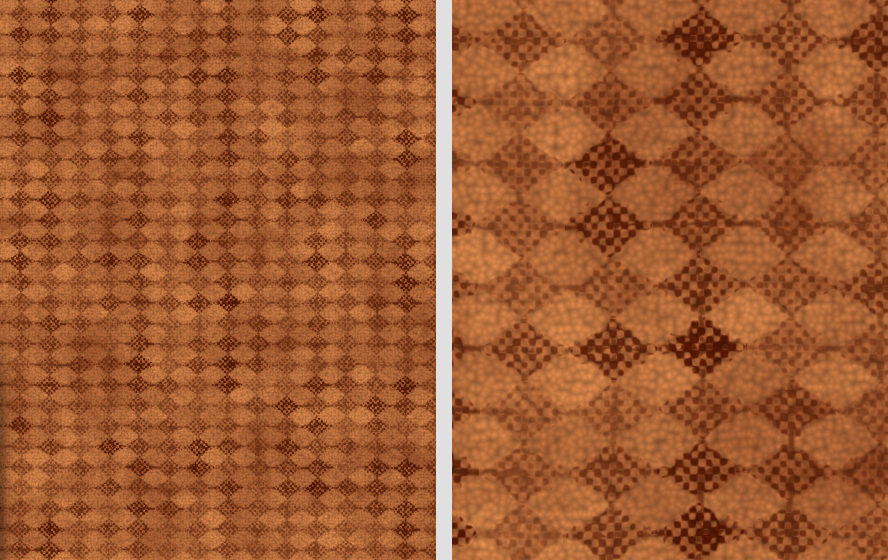
Left, the full canvas; right, a detail of the centre.
A Shadertoy shader for this pattern:

```glsl
// Worn copper cloth printed with rows of finely speckled dark diamonds.
#define REPEATS vec2(14.7, 27.2)
#define FIRST_CENTER vec2(0.69, 0.71)
#define DIAMOND_SIZE 0.49
#define DOTS_PER_CELL vec2(6.0, 4.0)
#define INK_STRENGTH 0.95
#define GRAIN_SCALE 230.0
#define THREAD_SCALE 170.0
#define INK vec3(0.31, 0.085, 0.01)
#define RUST vec3(0.52, 0.26, 0.125)
#define COPPER vec3(0.64, 0.37, 0.20)
#define GOLD vec3(0.75, 0.46, 0.255)

const float TAU = 6.2831853;

float hash(vec2 p) {
    vec3 h = fract(vec3(p.xyx) * 0.1031);
    h += dot(h, h.yzx + 33.33);
    return fract((h.x + h.y) * h.z);
}

// Distance to the nearest scattered point.
float cellular(vec2 p) {
    vec2 id = floor(p), f = fract(p);
    float nearest = 2.0;
    for (int y = -1; y <= 1; y++)
    for (int x = -1; x <= 1; x++) {
        vec2 o = vec2(x, y);
        vec2 site = o + vec2(hash(id + o + 7.0), hash(id + o + 71.0));
        nearest = min(nearest, length(site - f));
    }
    return nearest;
}

// Layered, turned and warped sines, roughly -1 to 1.
float clouds(vec2 p) {
    float sum = 0.0, amp = 0.5;
    for (int i = 0; i < 5; i++) {
        p = mat2(0.8, 0.6, -0.6, 0.8) * p * 1.6 + 2.3;
        p += 0.7 * sin(p.yx * 0.8 + float(i));
        sum += amp * sin(p.x) * cos(p.y);
        amp *= 0.75;
    }
    return sum;
}

// Staggered lattice of small dots filling each diamond.
float dotLattice(vec2 f, float wear) {
    vec2 a = f * DOTS_PER_CELL * TAU;
    float wave = cos(a.x) * cos(a.y);
    return smoothstep(-0.4, 0.55, wave + wear);
}

void mainImage(out vec4 fragColor, in vec2 fragCoord) {
    vec2 uv = fragCoord / iResolution.xy;
    vec2 q = fragCoord / iResolution.y;
    float px = REPEATS.y / iResolution.y;

    // Grid of diamonds, counted from the top left
    vec2 p = vec2(uv.x, 1.0 - uv.y) * REPEATS - FIRST_CENTER;
    p += 0.03 * sin(q.yx * vec2(23.0, 31.0) + 1.0);
    vec2 id = round(p), f = p - id;

    float mottle = clouds(q * 11.0);
    float blotch = clouds(q * 48.0 + 9.0);
    float grain = cellular(q * GRAIN_SCALE) - 0.45;
    float fleck = cellular(q * GRAIN_SCALE * 0.5 + 40.0) - 0.45;

    // Dyed ground: soft patches, with a paler diamond between the dark ones
    float edge = abs(f.x) + abs(f.y) - 0.5 + 0.03 * blotch + 0.08 * fleck;
    float pale = smoothstep(-0.02 - px, 0.02 + px, edge);
    float paleTone = hash(floor(p) + 19.0) - 0.35;
    float tone = 0.42 + 0.30 * mottle + 0.13 * blotch;
    tone += pale * (0.14 + 0.26 * paleTone);
    tone = clamp(tone, 0.0, 1.0);
    vec3 color = mix(RUST, COPPER, smoothstep(0.0, 0.5, tone));
    color = mix(color, GOLD, smoothstep(0.45, 0.95, tone));

    // Dark diamonds, each printed with its own strength
    float strength = mix(0.42, 1.0, hash(id + 3.0));
    strength *= 0.92 + 0.2 * sin(id.x * 2.1 + 0.6 * sin(id.y * 0.7));
    float d = abs(f.x) + abs(f.y) - DIAMOND_SIZE + 0.22 * fleck + 0.05 * blotch;
    float diamond = 1.0 - smoothstep(-0.04 - px, 0.03 + px, d);
    float wear = 1.1 * fleck + 0.3 * blotch + 0.4 * (strength - 0.65);
    float speckle = dotLattice(f, wear);
    float ink = diamond * (0.12 + 0.88 * speckle) * strength;

    // Broken threads of ink joining neighbours along rows and columns
    vec2 off = abs(f);
    vec2 line = 1.0 - smoothstep(vec2(0.015), vec2(0.05, 0.08) + 0.5 * px, off);
    float joins = max(line.y * 0.85, line.x * 0.65);
    float gaps = smoothstep(-0.15, 0.3, fleck * 1.5 + blotch * 0.4 + 0.05);
    ink = max(ink, joins * gaps * strength);
    color = mix(color, INK, clamp(ink * INK_STRENGTH, 0.0, 1.0));

    // Fine weave and grain
    vec2 thread = sin(q * THREAD_SCALE * TAU + 1.5 * blotch);
    float weave = 0.018 * thread.x + 0.026 * thread.y;
    color *= 1.02 + weave - 0.30 * grain - 0.14 * fleck;

    // Faint shade along the lower left edge
    float shade = (1.0 - smoothstep(0.0, 0.03, uv.x)) * (1.0 - smoothstep(0.25, 0.45, uv.y));
    color *= 1.0 - 0.3 * shade;

    fragColor = vec4(clamp(color, 0.0, 1.0), 1.0);
}
```
